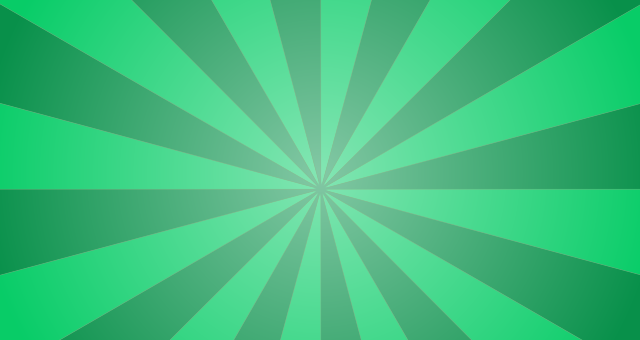
This background is drawn by a Shadertoy shader. Its source:

```glsl
// Green sunburst of alternating rays with thin pale seams and a soft white glow.

const float RAY_PAIRS = 12.0;
const vec2 BURST_CENTER = vec2(0.5013, 0.4435); // fraction of the canvas
const vec2 GLOW_CENTER = vec2(0.5, 0.49);       // fraction of the canvas
const float HUB_RADIUS = 0.018;                 // lengths in canvas heights
const float SEAM_HALF_WIDTH = 0.0011;
const float GLOW_RADIUS = 1.0;
const float GLOW_STRENGTH = 0.5;
const float SEAM_STRENGTH = 0.5;
const vec3 DARK_GREEN = vec3(0.03, 0.565, 0.29);
const vec3 LIGHT_GREEN = vec3(0.03, 0.80, 0.405);
const vec3 SEAM_COLOR = vec3(0.54, 0.70, 0.53);

// Signed distance to the nearest ray edge, positive inside a light ray.
float rayDistance(vec2 p) {
    float wave = sin(atan(p.y, p.x) * RAY_PAIRS);
    float edgeAngle = asin(clamp(-wave, -1.0, 1.0)) / RAY_PAIRS;
    return length(p) * sin(edgeAngle);
}

void mainImage(out vec4 fragColor, in vec2 fragCoord) {
    float pixel = 1.0 / iResolution.y;
    vec2 burst = (fragCoord - BURST_CENTER * iResolution.xy) * pixel;
    vec2 glowOffset = (fragCoord - GLOW_CENTER * iResolution.xy) * pixel;

    // Rays, starting outside the dark hub
    float edge = rayDistance(burst);
    float outsideHub = smoothstep(HUB_RADIUS - 0.006, HUB_RADIUS + 0.006, length(burst));
    float light = smoothstep(-0.6 * pixel, 0.6 * pixel, edge) * outsideHub;
    vec3 color = mix(DARK_GREEN, LIGHT_GREEN, light);

    // White glow, fading linearly outward
    float glow = GLOW_STRENGTH * max(0.0, 1.0 - length(glowOffset) / GLOW_RADIUS);
    color = mix(color, vec3(1.0), glow);

    // Seams between the rays
    float seam = 1.0 - smoothstep(SEAM_HALF_WIDTH - 0.5 * pixel,
                                  SEAM_HALF_WIDTH + 0.5 * pixel, abs(edge));
    color = mix(color, SEAM_COLOR, seam * outsideHub * SEAM_STRENGTH);

    fragColor = vec4(color, 1.0);
}
```
